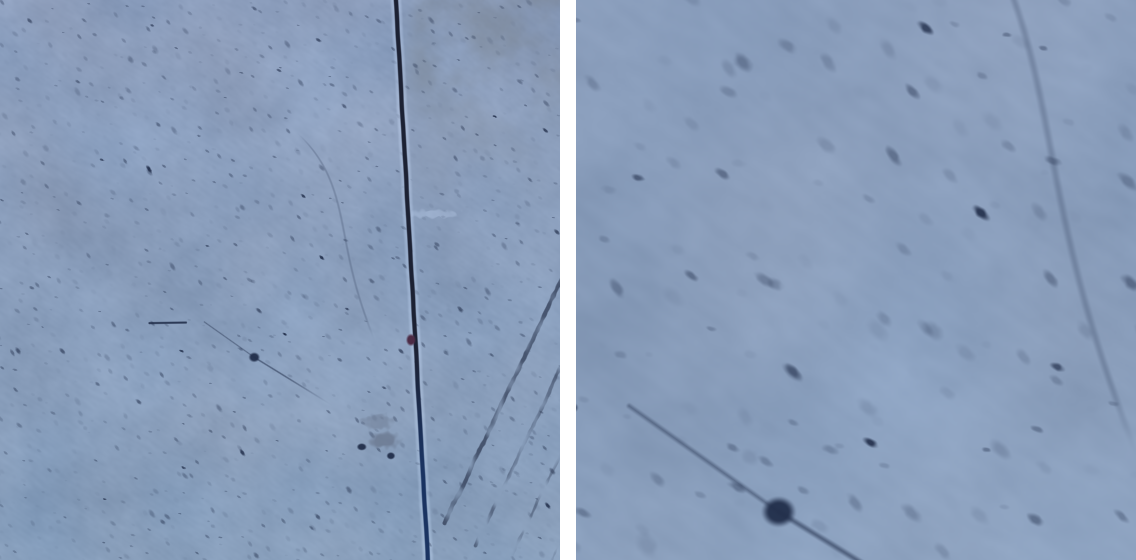
Left, the full canvas; right, a detail of the centre.
Reproduce this texture procedurally as a WebGL 1 fragment shader.

```glsl
precision highp float;
uniform vec2 u_resolution;

vec2 hash2(vec2 p) {
  p = vec2(dot(p, vec2(127.1, 311.7)), dot(p, vec2(269.5, 183.3)));
  return fract(sin(p) * 43758.545);
}

float gradientDot(vec2 cell, vec2 offset, vec2 f) {
  return dot(hash2(cell + offset) * 2.0 - 1.0, f - offset);
}

float gradientNoise(vec2 p) {
  vec2 i = floor(p), f = fract(p);
  vec2 u = f * f * f * (f * (f * 6.0 - 15.0) + 10.0);
  vec2 e = vec2(1.0, 0.0);
  return mix(mix(gradientDot(i, e.yy, f), gradientDot(i, e.xy, f), u.x),
             mix(gradientDot(i, e.yx, f), gradientDot(i, e.xx, f), u.x), u.y);
}

float fbm(vec2 p) {
  float sum = 0.0, amplitude = 0.5;
  for (int i = 0; i < 5; i++) {
    sum += amplitude * gradientNoise(p);
    p = mat2(0.8, 0.6, -0.6, 0.8) * p * 2.03 + 7.3;
    amplitude *= 0.5;
  }
  return sum;
}

mat2 rotation(float a) {
  return mat2(cos(a), sin(a), -sin(a), cos(a));
}

// Soft line segment, fading with distance from its axis
float stroke(vec2 p, vec2 a, vec2 b, float halfWidth) {
  vec2 d = b - a;
  float t = clamp(dot(p - a, d) / dot(d, d), 0.0, 1.0);
  float dist = length(p - a - d * t);
  return 1.0 - smoothstep(halfWidth - 0.0015, halfWidth + 0.0015, dist);
}

float blot(vec2 p, vec2 center, vec2 radius) {
  return 1.0 - smoothstep(0.6, 1.25, length((p - center) / radius));
}

// One small slanted speck per cell, most of them faint
float specks(vec2 p, float cells, float radius, float sharpness) {
  vec2 q = rotation(0.4) * p * cells;
  vec2 cell = floor(q);
  vec2 place = hash2(cell), look = hash2(cell + 41.7);
  vec2 d = (fract(q) - 0.25 - 0.5 * place) / cells;
  d = rotation(0.2 + 0.9 * (look.x - 0.5)) * d;
  d.y *= 1.0 + 1.2 * look.y;
  d += 0.0015 * gradientNoise(p * 220.0);
  float size = radius * (0.5 + 0.7 * look.x);
  return (1.0 - smoothstep(size * 0.3, size * 1.2, length(d))) * pow(look.y, sharpness);
}

void main() {
  vec2 p = gl_FragCoord.xy / u_resolution;
  float rough = gradientNoise(p * 90.0);

  // Painted surface: broad mottling, slanted brush grain and a vertical tint
  vec3 color = mix(vec3(0.535, 0.625, 0.738), vec3(0.55, 0.62, 0.74), p.y);
  color += 0.11 * fbm(p * 4.5) + 0.05 * fbm(p * 22.0 + 3.1);
  vec2 grain = rotation(0.6) * p;
  color += 0.018 * gradientNoise(grain * vec2(45.0, 130.0));
  color += vec3(0.02, 0.0, -0.015) * gradientNoise(p * 6.0 + 19.0);

  // Weathered upper right corner and pale smear
  float corner = smoothstep(0.7, 0.76, p.x) * smoothstep(0.55, 1.0, p.y);
  float stain = corner * smoothstep(-0.25, 0.3, fbm(p * 9.0 + 5.0));
  color = mix(color, vec3(0.47, 0.51, 0.56), 0.6 * stain);
  color += 0.07 * blot(p, vec2(0.775, 0.618), vec2(0.045, 0.007) * (1.0 + rough));

  // Scattered dirt
  vec3 ink = vec3(0.13, 0.18, 0.29);
  color = mix(color, ink, 0.45 * specks(p + 0.37, 34.0, 0.006, 3.0));
  color = mix(color, ink, 0.4 * specks(p + 2.13, 22.0, 0.008, 3.0));
  color = mix(color, ink, 0.95 * specks(p + 4.61, 11.0, 0.007, 1.8));
  float smudge = blot(p, vec2(0.686, 0.214), vec2(0.026, 0.014) * (1.0 + 0.5 * rough));
  smudge += 0.6 * blot(p, vec2(0.675, 0.247), vec2(0.025, 0.014) * (1.0 + rough));
  color = mix(color, vec3(0.40, 0.45, 0.54), 0.7 * min(smudge, 1.0));

  // Hairline cracks
  float crack = 0.45 * stroke(p, vec2(0.365, 0.425), vec2(0.454, 0.362), 0.001);
  crack = max(crack, 0.55 * stroke(p, vec2(0.454, 0.362), vec2(0.592, 0.277), 0.0013)
      * smoothstep(0.6, 0.5, p.x));
  crack = max(crack, 0.9 * stroke(p, vec2(0.267, 0.423), vec2(0.332, 0.424), 0.0018));
  float t = (0.766 - p.y) / 0.378;
  float bend = 0.527 + 0.143 * t + 0.28 * t * pow(abs(1.0 - t), 3.0);
  float curve = 1.0 - smoothstep(0.0, 0.003, abs(p.x - bend) * 0.85);
  crack = max(crack, 0.22 * curve * smoothstep(0.0, 0.1, t) * smoothstep(1.0, 0.85, t));
  color = mix(color, ink, crack);

  // Dry diagonal scratches, fainter toward the right
  for (int i = 0; i < 4; i++) {
    float k = float(i);
    vec2 start = vec2(0.794 + 0.055 * k, 0.066 - 0.04 * k);
    vec2 q = p + 0.004 * vec2(gradientNoise(p * 14.0 + k), 0.0);
    float line = stroke(q, start, start + vec2(0.24, 0.5), 0.0036 - 0.0006 * k + 0.002 * rough);
    float wear = smoothstep(-0.3, 0.3, gradientNoise(p * vec2(40.0, 28.0) + k * 9.0) + 0.12 - 0.1 * k);
    color = mix(color, vec3(0.23, 0.28, 0.38), line * wear * (0.85 - 0.17 * k));
  }

  // Panel seam with pale lips, turning bluer at the bottom
  float seam = abs(p.x - 0.764 + 0.057 * p.y + 0.001 * gradientNoise(p.yy * 12.0));
  color += 0.08 * smoothstep(0.012, 0.006, seam);
  vec3 gap = mix(vec3(0.10, 0.20, 0.38), vec3(0.11, 0.13, 0.20), smoothstep(0.15, 0.4, p.y));
  color = mix(color, gap, 1.0 - smoothstep(0.0022, 0.0055, seam));

  // Heavy drops and a rust spot beside the seam
  float drops = blot(p, vec2(0.454, 0.362), vec2(0.009, 0.008));
  drops = max(drops, blot(p, vec2(0.646, 0.202), vec2(0.008, 0.006)));
  drops = max(drops, blot(p, vec2(0.698, 0.186), vec2(0.007, 0.006)));
  color = mix(color, ink, 0.95 * drops);
  color = mix(color, vec3(0.30, 0.17, 0.27), blot(p, vec2(0.734, 0.393), vec2(0.008, 0.01)));

  gl_FragColor = vec4(clamp(color, 0.0, 1.0), 1.0);
}
```
